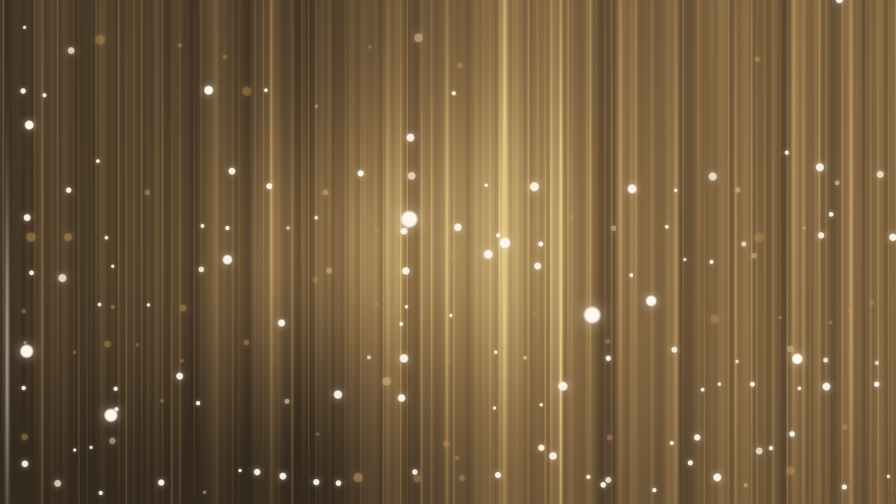
This background is drawn by a Shadertoy shader. Its source:

```glsl
const vec3 SHADOW = vec3(0.20, 0.16, 0.115);
const vec3 GOLD = vec3(0.56, 0.44, 0.28);
const vec3 LIGHT = vec3(0.88, 0.77, 0.51);
const vec3 DOT_WHITE = vec3(1.0, 0.97, 0.92);
const vec3 DOT_AMBER = vec3(0.76, 0.58, 0.32);

const vec2 GLOW_CENTER = vec2(0.51, 0.53);
const vec2 GLOW_SIZE = vec2(0.17, 0.31);
const float GLOW_STRENGTH = 0.19;
const float BEAM_SPACING = 0.0645;
const float BEAM_OFFSET = 0.498;
const float BEAM_STRENGTH = 0.29;
const float STREAK_CONTRAST = 0.74;
const float THREAD_SPACING = 0.0085;
const float THREAD_STRENGTH = 0.17;
const float EDGE_BEAM_X = 0.008;
const float DOT_CELL = 0.085;

float hash(float n) {
    return fract(sin(n * 127.1) * 43758.5453);
}

float hash2(vec2 p) {
    return fract(sin(dot(p, vec2(127.1, 311.7))) * 43758.5453);
}

// One-dimensional noise with steep steps between flat bars
float barNoise(float x) {
    float cell = floor(x);
    return mix(hash(cell), hash(cell + 1.0), smoothstep(0.2, 0.8, fract(x)));
}

float bell(float x, float width) {
    float d = x / width;
    return exp(-d * d);
}

// Broad light: dark left side, bright centre, warm right side
float ambient(vec2 uv) {
    float tone = mix(0.30, 0.455, smoothstep(0.25, 0.66, uv.x));
    vec2 d = (uv - GLOW_CENTER) / GLOW_SIZE;
    tone += GLOW_STRENGTH * exp(-dot(d, d));
    tone += 0.13 * bell(uv.x - 0.34, 0.12) * bell(uv.y - 0.5, 0.24);
    tone -= 0.06 * (1.0 - smoothstep(0.0, 0.5, uv.y)) * (1.0 - smoothstep(0.3, 0.65, uv.x));
    tone -= 0.04 * bell(uv.y, 0.2);
    return tone;
}

// Vertical curtain of streaks, from wide folds to fine bars
float streaks(vec2 uv) {
    float sum = 0.0;
    float frequency = 28.0;
    float amplitude = 0.36;
    for (int i = 0; i < 4; i++) {
        float seed = float(i) * 37.0;
        float phase = 6.28 * barNoise(uv.x * frequency * 0.5 + seed);
        float fade = 0.8 + 0.2 * sin(uv.y * 3.0 + phase);
        sum += amplitude * fade * (barNoise(uv.x * frequency + seed) - 0.5);
        frequency *= 2.0;
        amplitude *= 0.95;
    }
    return sum;
}

// Hairline rays, each lit along part of its length
float threads(vec2 uv) {
    float id = floor(uv.x / THREAD_SPACING);
    float dx = uv.x - (id + mix(0.3, 0.7, hash(id + 11.0))) * THREAD_SPACING;
    float lit = step(0.4, hash(id + 29.0)) * mix(0.3, 1.0, hash(id + 47.0));
    return lit * bell(dx, 0.0011) * bell(uv.y - hash(id + 67.0), 0.7);
}

// Evenly spaced beams: a sharp core with a skirt falling off to one side
float beams(vec2 uv) {
    float nearest = floor((uv.x - BEAM_OFFSET) / BEAM_SPACING + 0.5);
    float sum = 0.0;
    for (int i = -1; i <= 1; i++) {
        float id = nearest + float(i);
        float dx = uv.x - BEAM_OFFSET - id * BEAM_SPACING;
        float side = hash(id + 33.0) < 0.5 ? -1.0 : 1.0;
        float width = mix(0.0018, 0.0035, hash(id + 51.0));
        float reach = bell(uv.y - mix(0.4, 0.75, hash(id + 73.0)), 0.75);
        float strength = mix(0.75, 1.0, hash(id + 91.0)) * mix(0.35, 1.0, smoothstep(0.2, 0.5, uv.x));
        float skirt = smoothstep(-0.002, 0.002, dx * side) * exp(-abs(dx) / 0.014);
        sum += strength * reach * (0.6 * bell(dx, width) + 0.5 * skirt);
    }
    return sum;
}

// Soft disc with a faint halo
float softDot(vec2 offset, float radius) {
    float d = length(offset);
    float blur = max(radius * 0.3, 0.8 / iResolution.y);
    float disc = 1.0 - smoothstep(radius - blur, radius + blur, d);
    return max(disc, 0.3 * bell(d, radius * 1.4));
}

// Small dots scattered over a jittered grid, denser below the middle
void scatterDots(inout vec3 color, vec2 p, float cellSize, float seed) {
    vec2 id = floor(p / cellSize);
    vec2 key = id + seed;
    vec2 jitter = vec2(hash2(key), hash2(key + 19.3));
    vec2 center = (id + mix(vec2(0.2), vec2(0.8), jitter)) * cellSize;
    float chance = mix(0.68, 0.22, smoothstep(0.55, 0.75, center.y));
    float present = step(hash2(key + 41.7), chance);
    float size = hash2(key + 63.1);
    float radius = mix(0.0032, 0.0098, size * size);
    float white = smoothstep(0.1, 0.5, hash2(key + 87.9));
    float alpha = present * mix(0.45, 0.95, white) * softDot(p - center, radius);
    color = mix(color, mix(DOT_AMBER, DOT_WHITE, white), alpha);
}

// Larger dots stepping along a diagonal
void dotRow(inout vec3 color, vec2 p, vec2 start, vec2 stride, int count, float radius) {
    for (int i = 0; i < count; i++)
        color = mix(color, DOT_WHITE, softDot(p - start - float(i) * stride, radius));
}

void mainImage(out vec4 fragColor, in vec2 fragCoord) {
    vec2 uv = fragCoord / iResolution.xy;
    vec2 p = fragCoord / iResolution.y;
    // Curtain of light
    float tone = ambient(uv) * (1.0 + STREAK_CONTRAST * streaks(uv));
    tone += BEAM_STRENGTH * beams(uv) + THREAD_STRENGTH * threads(uv);
    vec3 color = mix(SHADOW, GOLD, clamp((tone - 0.2) / 0.36, 0.0, 1.0));
    color = mix(color, LIGHT, clamp((tone - 0.56) / 0.32, 0.0, 1.0));
    color += 0.4 * bell(uv.x - EDGE_BEAM_X, 0.0025) * bell(uv.y - 0.3, 0.3);
    // Floating dots
    scatterDots(color, p, DOT_CELL, 5.0);
    scatterDots(color, p, DOT_CELL * 1.7, 23.0);
    dotRow(color, p, vec2(0.812, 0.565), vec2(0.363, -0.19), 2, 0.0165);
    dotRow(color, p, vec2(1.002, 0.518), vec2(0.29, -0.115), 3, 0.0105);
    dotRow(color, p, vec2(0.053, 0.303), vec2(0.167, -0.127), 2, 0.013);
    dotRow(color, p, vec2(0.058, 0.752), vec2(0.356, 0.069), 2, 0.009);
    fragColor = vec4(color, 1.0);
}
```
